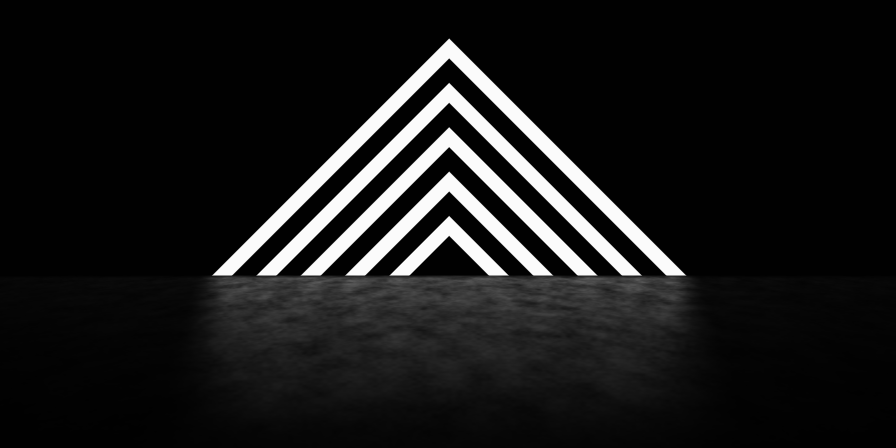
This background is drawn by a WebGL 1 fragment shader. Its source:

```glsl
precision highp float;
// Nested glowing white chevrons standing on a dark, rough, reflective floor.

uniform vec2 u_resolution;

// Lengths are in canvas heights.
#define HORIZON 0.385
#define CENTER_X 0.0026
#define OUTER_SIZE 0.529
#define STRIPE_PERIOD 0.099
#define STRIPE_WIDTH 0.0445
#define STRIPE_COUNT 5.0
#define GLOW_STRENGTH 0.235
#define GLOW_FADE 4.6
#define AMBIENT_FLOOR 0.055
#define CAMERA_OFFSET 0.2
#define GRAIN_SCALE 6.0

float hash(vec2 p) {
    vec3 q = fract(vec3(p.xyx) * 0.1031);
    q += dot(q, q.yzx + 33.33);
    return fract((q.x + q.y) * q.z);
}

float valueNoise(vec2 p) {
    vec2 cell = floor(p);
    vec2 f = fract(p);
    f = f * f * (3.0 - 2.0 * f);
    float low = mix(hash(cell), hash(cell + vec2(1.0, 0.0)), f.x);
    float high = mix(hash(cell + vec2(0.0, 1.0)), hash(cell + 1.0), f.x);
    return mix(low, high, f.y);
}

float fbm(vec2 p) {
    float sum = 0.0;
    float amplitude = 0.5;
    for (int i = 0; i < 4; i++) {
        sum += amplitude * valueNoise(p);
        p = p * 2.03 + 17.3;
        amplitude *= 0.55;
    }
    return sum;
}

// Coverage of the stripes at a diamond distance from the base center.
float stripes(float size, float blur) {
    float inward = OUTER_SIZE - size;
    float index = clamp(floor(inward / STRIPE_PERIOD + 0.28), 0.0, STRIPE_COUNT - 1.0);
    float fromMiddle = abs(inward - index * STRIPE_PERIOD - 0.5 * STRIPE_WIDTH);
    return 1.0 - smoothstep(-blur, blur, fromMiddle - 0.5 * STRIPE_WIDTH);
}

float floorLight(float x, float depth) {
    // Perspective grain: flat streaks far away, rounder spots up close.
    vec2 ground = vec2(x, 1.0) / (depth + CAMERA_OFFSET);
    float grain = fbm(ground * GRAIN_SCALE + 40.0);
    float fine = valueNoise(vec2(x * 90.0, depth * 190.0));
    float texture = 0.45 + 0.95 * grain + 0.22 * (fine - 0.5);

    // Broad reflection below the chevrons, softer with depth.
    float spread = 0.035 + 0.35 * depth;
    float beam = 1.0 - smoothstep(OUTER_SIZE - spread, OUTER_SIZE + spread, abs(x));
    float glow = GLOW_STRENGTH * beam * exp(-GLOW_FADE * depth);
    glow *= 1.0 - 0.65 * smoothstep(0.2, 0.385, depth);

    // Faint smeared images of the stripe feet.
    float feet = stripes(abs(x), 0.02 + 0.1 * depth);
    glow *= 1.0 + 0.22 * (feet - 0.4) * exp(-14.0 * depth);

    float ambient = AMBIENT_FLOOR * exp(-5.0 * depth) * exp(-0.7 * x * x);
    return (glow + ambient) * texture;
}

void main() {
    vec2 p = gl_FragCoord.xy / u_resolution.y;
    p.x -= 0.5 * u_resolution.x / u_resolution.y + CENTER_X;
    float height = p.y - HORIZON;
    float pixel = 1.0 / u_resolution.y;

    // Chevrons with a thin halo on a black wall.
    float size = abs(p.x) + height;
    float wall = 0.98 * stripes(size, pixel) + 0.012 * stripes(size, 0.02);

    // Floor with a dark seam along the horizon.
    float depth = max(-height, 0.0);
    float ground = floorLight(p.x, depth) * mix(0.4, 1.0, smoothstep(0.0, 0.008, depth));

    float aboveFloor = smoothstep(-pixel, pixel, height);
    float light = mix(ground, wall, aboveFloor);
    gl_FragColor = vec4(vec3(clamp(light, 0.004, 0.985)), 1.0);
}
```
